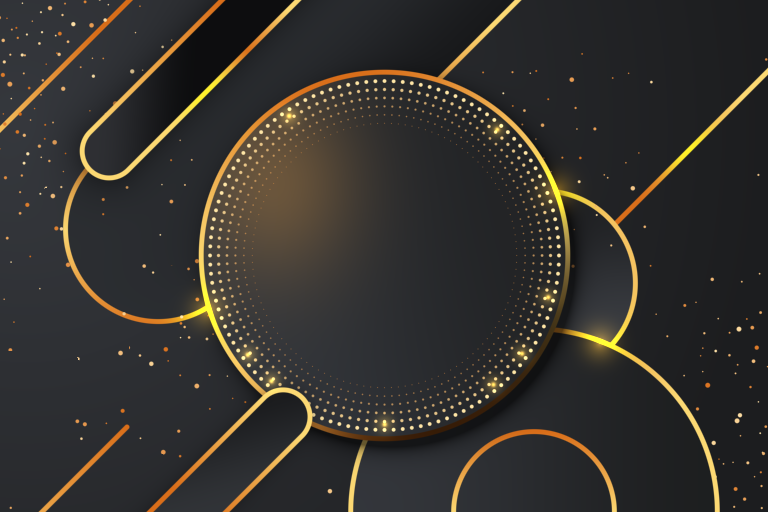
A WebGL 2 fragment shader for this background:

```glsl
#version 300 es
precision highp float;
uniform vec2 u_resolution;
out vec4 fragColor;

const vec2 DIAGONAL = vec2(0.70711);
const vec3 CREAM = vec3(0.99, 0.85, 0.45);
const vec3 ORANGE = vec3(0.85, 0.43, 0.10);
const vec3 YELLOW = vec3(1.0, 0.95, 0.16);
// The last three flares also cast a halo
const vec2 FLARES[5] = vec2[5](vec2(0.41, 0.81), vec2(1.344, 0.707),
    vec2(0.406, 0.395), vec2(1.086, 0.627), vec2(1.172, 0.33));
const float SPARKLE_ANGLES[8] = float[8](2.17, 0.84, -0.25, -0.62, -0.87, -1.57, 3.77, 3.98);

float pixel;
float flare = 0.0;

float hash(vec2 p) {
    return fract(sin(dot(p, vec2(127.1, 311.7))) * 43758.5453);
}

// Distance to a half-line that starts at a
float rayDistance(vec2 p, vec2 a, vec2 dir) {
    vec2 q = p - a;
    return length(q - dir * max(dot(q, dir), 0.0));
}

float coverage(float d) {
    return smoothstep(pixel, -pixel, d);
}

vec3 gold(float t) {
    return mix(mix(ORANGE, CREAM, clamp(t, 0.0, 1.0)), YELLOW, flare);
}

void stroke(inout vec3 color, float d, vec3 ink) {
    color = mix(color, ink, coverage(abs(d) - 0.0048));
}

void panel(inout vec3 color, float d, vec3 fill, vec3 ink) {
    color = mix(color, fill, coverage(d));
    stroke(color, d, ink);
}

void shade(inout vec3 color, float d, float amount, float width) {
    color *= 1.0 - amount * exp(-max(d, 0.0) / width);
}

float blob(vec2 p, vec2 center, vec2 size) {
    vec2 q = (p - center) / size;
    return exp(-dot(q, q));
}

// Gold dust, dense around four places
void dust(inout vec3 color, vec2 p) {
    float density = blob(p, vec2(0.03, 0.88), vec2(0.22, 0.36))
        + 0.7 * blob(p, vec2(1.07, 0.73), vec2(0.12, 0.13))
        + blob(p, vec2(1.5, 0.17), vec2(0.16, 0.3))
        + 0.6 * blob(p, vec2(0.38, 0.3), vec2(0.15, 0.15));
    for (float layer = 0.0; layer < 2.0; layer++) {
        vec2 grid = p / 0.034 + layer * 17.4;
        vec2 cell = floor(grid);
        float size = mix(0.0012, 0.0048, pow(hash(cell + 5.3), 2.0));
        vec2 offset = 0.2 + 0.6 * vec2(hash(cell + 1.7), hash(cell + 9.1));
        float d = length(fract(grid) - offset) * 0.034 - size;
        float present = step(hash(cell), 0.65 * density);
        vec3 tint = mix(ORANGE, vec3(1.0, 0.9, 0.68), hash(cell + 3.9));
        color = mix(color, tint, present * coverage(d));
    }
}

// Rings of dots that shrink toward the middle of the disc
void halftone(inout vec3 color, float radius, float angle) {
    float ring = floor((0.349 - radius) / 0.0165);
    float ringRadius = 0.349 - (ring + 0.5) * 0.0165;
    float turn = fract(angle / 6.28319 * 120.0 + 0.5) - 0.5;
    vec2 q = vec2(turn * 6.28319 / 120.0 * radius, radius - ringRadius);
    float d = length(q) - mix(0.0037, 0.0008, ring / 5.0);
    float visible = step(0.0, ring) * step(ring, 5.0) * (1.0 - ring * 0.1);
    color = mix(color, mix(vec3(1.0, 0.9, 0.65), ORANGE, ring / 7.0), visible * coverage(d));
}

void main() {
    vec2 p = gl_FragCoord.xy / u_resolution.y;
    pixel = 0.8 / u_resolution.y;
    for (int i = 0; i < 5; i++) flare += blob(p, FLARES[i], vec2(0.06));
    flare = min(flare, 1.0);

    // Backdrop and loose lines
    vec3 color = mix(vec3(0.21, 0.22, 0.24), vec3(0.11, 0.113, 0.12),
        min(length(p - vec2(0.05, 0.75)) / 1.45, 1.0));
    stroke(color, rayDistance(p, vec2(-0.01, 0.737), DIAGONAL), gold(0.75 - p.x * 4.0));
    stroke(color, rayDistance(p, vec2(1.19, 0.551), DIAGONAL), gold((p.x - 1.25) * 5.0));
    stroke(color, rayDistance(p, vec2(0.248, 0.166), -DIAGONAL), gold(0.5 - p.y * 3.0));

    // Wide band on the left and circle on the right
    float band = rayDistance(p, vec2(0.309, 0.553), DIAGONAL) - 0.181;
    float across = dot(p - vec2(0.309, 0.553), vec2(0.70711, -0.70711)) / 0.181;
    vec3 bandFill = mix(vec3(0.17, 0.18, 0.195), vec3(0.09, 0.093, 0.1),
        smoothstep(-0.6, 1.2, across) * smoothstep(0.3, 0.9, p.y));
    panel(color, band, bandFill, gold(abs(1.0 - abs(p.y - 0.55) * 5.0)));
    float sideCircle = length(p - vec2(1.061, 0.447)) - 0.18;
    panel(color, sideCircle, mix(vec3(0.22, 0.23, 0.25), vec3(0.13, 0.135, 0.145),
        smoothstep(0.35, 0.6, p.y)), gold(0.8));
    dust(color, p);

    // Nested circles at the bottom
    float nested = length(p - vec2(1.043, 0.0));
    panel(color, nested - 0.358, mix(vec3(0.2, 0.21, 0.23), vec3(0.115, 0.12, 0.125),
        smoothstep(0.7, 1.4, p.x)), gold(abs(p.x - 1.04) * 3.5));
    stroke(color, nested - 0.157, gold(1.0 - p.y / 0.157));

    // Upper capsule
    vec2 q = p - vec2(0.213, 0.705);
    float along = dot(q, DIAGONAL);
    float capsule = rayDistance(q, vec2(0.0), DIAGONAL) - 0.0525;
    shade(color, capsule, 0.35, 0.035);
    float glint = q.x > q.y ? abs(along - 0.33) * 9.0 : 1.0 - along * 2.8;
    panel(color, capsule, mix(vec3(0.18, 0.185, 0.2), vec3(0.05, 0.052, 0.058),
        smoothstep(-0.05, 0.25, along + (q.x - q.y) * 0.8)), gold(glint));

    // Main disc with its shadow, warm light and dotted rim
    vec2 c = p - vec2(0.751, 0.501);
    float radius = length(c);
    float angle = atan(c.y, c.x);
    shade(color, length(c - vec2(0.014, -0.016)) - 0.358, 0.6, 0.016);
    vec3 discFill = mix(vec3(0.195, 0.207, 0.227), vec3(0.135, 0.14, 0.148),
        smoothstep(-0.3, 0.3, c.x + c.y * 0.25));
    discFill += vec3(0.23, 0.135, 0.015) * blob(p, vec2(0.54, 0.645), vec2(0.16, 0.19));
    halftone(discFill, radius, angle);
    float rimShadow = smoothstep(0.2, 0.95, dot(c / max(radius, 0.001), vec2(0.6, -0.8)));
    vec3 rim = gold(0.5 - 0.5 * cos(2.0 * (angle - 1.8))) * (1.0 - 0.75 * rimShadow);
    panel(color, radius - 0.358, discFill, rim);

    // Lower capsule, over the disc
    q = p - vec2(0.553, 0.186);
    capsule = rayDistance(q, vec2(0.0), -DIAGONAL) - 0.0525;
    shade(color, capsule, 0.25, 0.015);
    panel(color, capsule, mix(vec3(0.19, 0.2, 0.215), vec3(0.09, 0.093, 0.1),
        smoothstep(-0.15, 0.1, q.y - q.x * 0.3)), gold(1.0 + dot(q, DIAGONAL) * 4.0));

    // Halos and sparkles
    for (int i = 2; i < 5; i++) {
        float d = length(p - FLARES[i]);
        color += vec3(0.9, 0.65, 0.12) * (0.3 * exp(-d * d / 0.0012) + 0.5 * exp(-d / 0.008));
    }
    for (int i = 0; i < 8; i++) {
        float a = SPARKLE_ANGLES[i];
        float d = length(c - 0.33 * vec2(cos(a), sin(a)));
        color += vec3(1.0, 0.78, 0.25) * (0.28 * exp(-d * d / 0.0003) + 0.8 * exp(-d * d / 0.00002));
    }
    fragColor = vec4(min(color, 1.0), 1.0);
}
```
